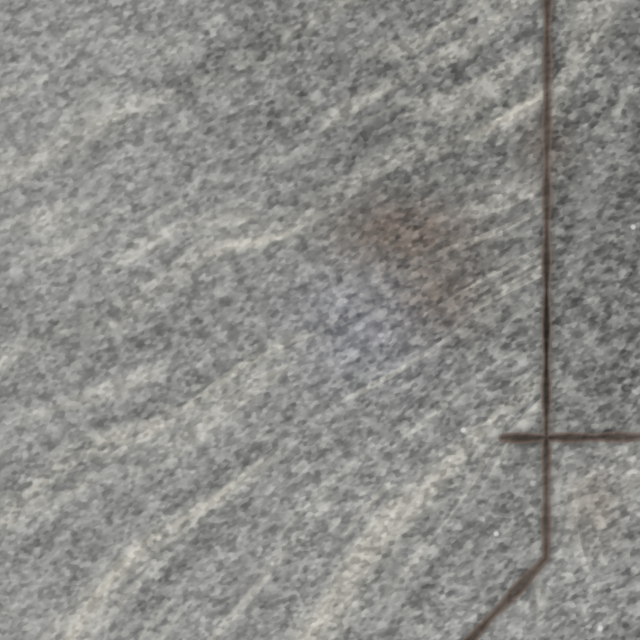
Reproduce this texture procedurally as a WebGL 1 fragment shader.

```glsl
precision highp float;
// Grey veined stone paving with fine mineral grain and dark narrow joints.
// Smoothed cellular noise makes the grain; the same noise, stretched along a
// bent flow field, makes the veins. Joints are distances to line segments.

uniform vec2 u_resolution;

const vec3 STONE = vec3(0.553, 0.555, 0.545);
const vec3 VEIN = vec3(0.705, 0.695, 0.655);
const vec3 RUST = vec3(0.41, 0.365, 0.335);
const vec3 JOINT_DARK = vec3(0.17, 0.155, 0.14);
const vec3 JOINT_EDGE = vec3(0.45, 0.405, 0.375);
const float JOINT_X = 0.855;
const float JOINT_Y = 0.318;

vec2 hash2(vec2 p) {
  vec2 k = vec2(dot(p, vec2(127.1, 311.7)), dot(p, vec2(269.5, 183.3)));
  return fract(sin(k) * 43758.545);
}

// Cellular tones from -1 to 1, blended softly at the cell borders.
float softCells(vec2 p, float sharpness) {
  vec2 cell = floor(p);
  vec2 local = fract(p);
  float total = 0.0;
  float weights = 0.0001;
  for (int y = -1; y <= 1; y++) {
    for (int x = -1; x <= 1; x++) {
      vec2 offset = vec2(float(x), float(y));
      vec2 delta = offset + hash2(cell + offset) - local;
      float weight = exp(-sharpness * dot(delta, delta));
      total += weight * (hash2(cell + offset + 57.0).x * 2.0 - 1.0);
      weights += weight;
    }
  }
  return total / weights;
}

float segmentDistance(vec2 p, vec2 a, vec2 b) {
  vec2 ab = b - a;
  return length(p - a - ab * clamp(dot(p - a, ab) / dot(ab, ab), 0.0, 1.0));
}

mat2 rotation(float angle) {
  return mat2(cos(angle), -sin(angle), sin(angle), cos(angle));
}

float blob(vec2 p, vec2 centre, vec2 size) {
  vec2 d = (p - centre) / size;
  return exp(-dot(d, d));
}

float vein(float across, float centre, float width) {
  float d = (across - centre) / width;
  return exp(-d * d);
}

// Coordinates along and across the veins of the large slab.
vec2 slabFlow(vec2 p) {
  float rise = p.y - 0.5 * p.x;
  float bend = 1.0 - smoothstep(-0.1, 0.3, rise);
  float ripple = 0.010 * sin(p.x * 17.0 + p.y * 9.0) + 0.006 * sin(p.x * 37.0 - p.y * 23.0);
  return vec2(p.x + 0.5 * p.y, rise - 0.9 * p.x * bend + ripple);
}

// Steep veins for the upper side tile, wavy ones for the lower.
vec2 sideFlow(vec2 p, float lower) {
  float steep = p.x - 0.38 * p.y + 0.012 * sin(p.y * 19.0);
  float wavy = p.x + 0.035 * sin(p.y * 17.0 + p.x * 12.0);
  return vec2(p.y, mix(steep, wavy, lower) + 3.0);
}

float streaks(vec2 flow) {
  float broad = softCells(flow * vec2(3.2, 17.0), 4.5);
  float narrow = softCells(flow * vec2(6.5, 46.0) + 31.0, 5.0);
  return 0.65 * broad + 0.55 * narrow;
}

// Sparse round pale specks, at most one per grid cell.
float specks(vec2 p, float amount) {
  vec2 cell = floor(p);
  vec2 centre = 0.3 + 0.4 * hash2(cell + 11.0);
  float spot = 1.0 - smoothstep(0.06, 0.24, length(fract(p) - centre));
  return spot * step(1.0 - amount, hash2(cell + 91.0).y);
}

void main() {
  vec2 p = gl_FragCoord.xy / u_resolution;
  vec2 corner = vec2(JOINT_X - 0.002, 0.128);
  vec2 foot = vec2(0.73, -0.005);

  // Tile masks.
  float diagonalX = mix(foot.x, corner.x, clamp(p.y / corner.y, 0.0, 1.0));
  float side = step(diagonalX, p.x);
  float lower = side * step(p.y, JOINT_Y);
  vec2 flow = mix(slabFlow(p), sideFlow(p, lower), side);

  // Grain: coarse and fine mineral flecks, calmer on the left.
  vec2 g = rotation(0.5) * p;
  float coarse = softCells(g * vec2(72.0, 108.0), 5.0);
  float fine = softCells(g * vec2(135.0, 190.0) + 19.0, 5.0);
  float grain = (0.085 * coarse + 0.088 * fine) * (0.85 + 0.3 * p.x);

  // Veins: main bands of the slab, frayed by the streak noise.
  float streak = streaks(flow);
  float bands = vein(flow.y, 0.20, 0.030) * (1.0 - smoothstep(0.25, 0.8, p.x))
    + vein(flow.y, -0.14, 0.034) * (1.0 - smoothstep(0.30, 0.45, p.x))
    + vein(flow.y, -0.69, 0.036) + 0.6 * vein(flow.y, 0.43, 0.020)
    + 0.7 * vein(flow.y, 0.72, 0.016);
  bands *= (1.0 - side) * smoothstep(-1.1, 0.2, streak + 0.4 * coarse);
  float light = clamp(0.85 * bands + 0.55 * smoothstep(0.2, 0.7, streak), 0.0, 1.0);

  // Broad shades: a dark upper right, rust stains and a bluish patch.
  float shade = -0.085 * blob(p, vec2(0.64, 0.88), vec2(0.26, 0.22))
    - 0.05 * blob(p, vec2(0.76, 0.58), vec2(0.12, 0.22))
    - 0.055 * side * (1.0 - lower) + 0.025 * (1.0 - p.x);
  float stain = blob(p, vec2(0.63, 0.64), vec2(0.10, 0.05))
    + 0.7 * blob(p, vec2(0.69, 0.54), vec2(0.07, 0.06))
    + 0.6 * blob(p, vec2(0.85, 0.77), vec2(0.04, 0.05))
    + 0.5 * lower * blob(p, vec2(0.93, 0.21), vec2(0.04, 0.06));
  float blue = blob(p, vec2(0.57, 0.49), vec2(0.11, 0.09));

  vec3 colour = STONE + shade + 0.065 * streak;
  colour += blue * vec3(0.012, 0.014, 0.038);
  colour = mix(colour, RUST, 0.8 * clamp(stain * (1.0 + 0.4 * coarse), 0.0, 1.0));
  colour = mix(colour, VEIN + 0.5 * shade, 0.85 * light);
  colour += grain * vec3(1.0, 0.99, 0.96);
  float nearJoint = exp(-abs(p.x - JOINT_X) * 14.0);
  colour = mix(colour, vec3(0.86), 0.8 * specks(p * 38.0, 0.001 + 0.025 * nearJoint));

  // Joints: a worn brown edge around a dark core.
  float wobble = 0.0012 * sin(p.y * 61.0) + 0.0012 * sin(p.x * 83.0);
  float upright = segmentDistance(p, vec2(JOINT_X, 1.02), corner);
  float level = segmentDistance(p, vec2(0.785, JOINT_Y - 0.002), vec2(1.02, JOINT_Y));
  float diagonal = segmentDistance(p, corner, foot);
  float joint = min(min(upright, level), diagonal) + wobble;
  float deep = 0.45 + 0.55 * blob(p, vec2(JOINT_X, 0.47), vec2(0.1, 0.15));
  vec3 filler = mix(JOINT_EDGE, JOINT_DARK, deep * (1.0 - smoothstep(0.001, 0.008, joint)));
  filler += 0.35 * grain;
  colour *= 1.0 - 0.15 * (1.0 - smoothstep(0.006, 0.020, joint));
  colour = mix(colour, filler, 1.0 - smoothstep(0.006, 0.0105, joint));

  gl_FragColor = vec4(clamp(colour, 0.0, 1.0), 1.0);
}
```
